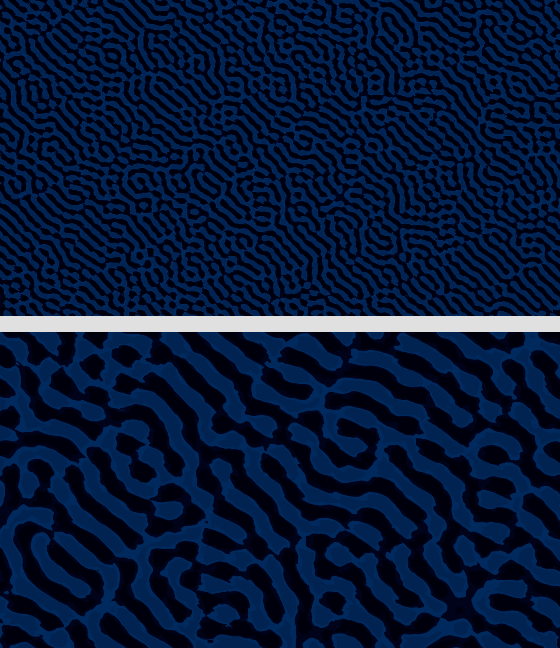
Top, the full canvas; bottom, a detail of the centre.
Write a WebGL 2 fragment shader that draws this pattern.

```glsl
#version 300 es
precision highp float;

uniform vec2 u_resolution;
out vec4 outColor;

const float TAU = 6.2831853;
const int WAVES = 32;
const int TAPS = 36;

float hash(uint n) {
    n = n * 747796405u + 2891336453u;
    n = ((n >> ((n >> 28u) + 4u)) ^ n) * 277803737u;
    n = (n >> 22u) ^ n;
    return float(n >> 8u) / 16777216.0;
}

// Plane wave as wave vector and phase, most of them leaning along one diagonal
vec3 makeWave(int index) {
    uint seed = uint(index) * 3u;
    float spread = (float(index) + hash(seed)) / float(WAVES) * 2.0 - 1.0;
    float angle = 0.85 + 1.25 * spread * abs(spread);
    float frequency = TAU * mix(0.9, 1.1, hash(seed + 1u));
    return vec3(frequency * vec2(cos(angle), sin(angle)), TAU * hash(seed + 2u));
}

// Radial ripple of unit wavelength, close to a Bessel function
float ripple(float r) {
    return cos(TAU * r - 0.785 * min(1.0, 4.0 * r)) / sqrt(1.0 + 9.87 * r);
}

// Saturated wave sum, filtered back to one wavelength so that ridges even out
float ridgeField(vec2 p) {
    vec3 waves[WAVES];
    for (int i = 0; i < WAVES; i++) {
        waves[i] = makeWave(i);
    }
    const float reach = 1.15;
    float total = 0.0;
    float gain = 0.0;
    for (int j = 0; j < TAPS; j++) {
        // Taps on a golden angle spiral
        float share = (float(j) + 0.5) / float(TAPS);
        float radius = reach * sqrt(share);
        float turn = 2.399963 * float(j);
        vec2 tap = p + radius * vec2(cos(turn), sin(turn));

        float sum = 0.0;
        for (int i = 0; i < WAVES; i++) {
            sum += cos(dot(waves[i].xy, tap) + waves[i].z);
        }
        float response = ripple(radius);
        float weight = response * (1.0 - share);
        total += weight * sum / sqrt(sum * sum + 1.5);
        gain += weight * response;
    }
    return total / gain;
}

void main() {
    // One unit is one ridge spacing
    vec2 p = gl_FragCoord.xy / u_resolution.y * 32.0;
    float height = ridgeField(p);

    // Distance to the ridge edge, for smoothing over one pixel
    float steepness = length(vec2(dFdx(height), dFdy(height)));
    float edge = smoothstep(-0.55, 0.55, height / max(steepness, 0.0001));

    // Ridge with a brighter rim, groove with a darker floor
    float core = smoothstep(0.52, 0.7, abs(height));
    vec3 ridge = mix(vec3(0.0, 0.163, 0.364), vec3(0.0, 0.138, 0.316), core);
    vec3 groove = mix(vec3(0.0, 0.01, 0.10), vec3(0.0, 0.0, 0.05), core);
    outColor = vec4(mix(groove, ridge, edge), 1.0);
}
```
